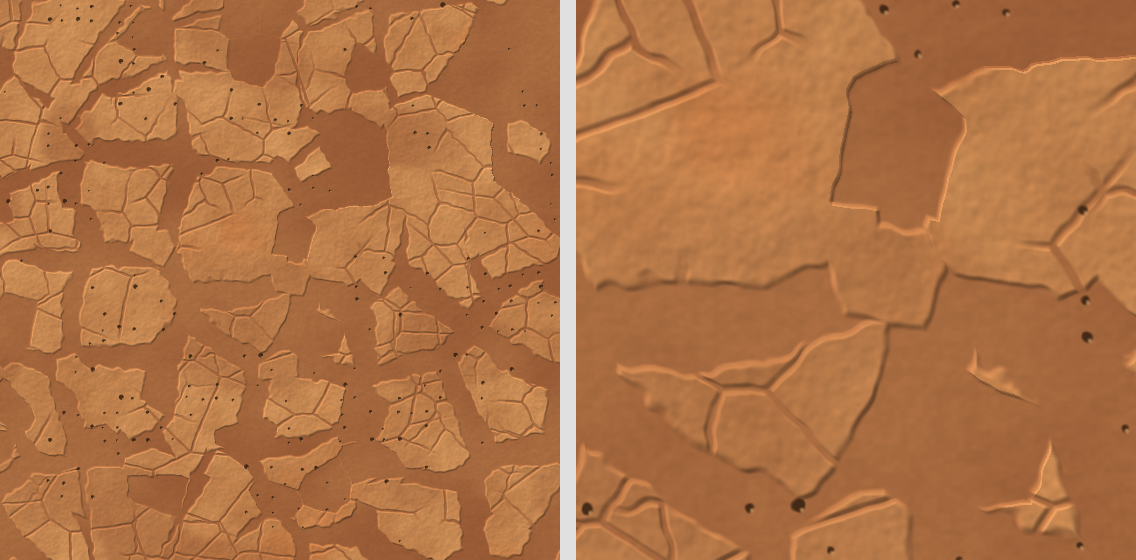
Left: the whole. Right: its middle third, enlarged.
Reproduce this texture procedurally as a Shadertoy shader.

```glsl
// Cracked ochre plates flaking off a red-brown mud ground, with scattered pits.
// Voronoi cells give the plates, fragments and cracks; noise roughens a height
// field, which is lit from the upper left by its slope along the light.

const vec3 MUD_DARK   = vec3(0.595, 0.355, 0.208);
const vec3 MUD_LIGHT  = vec3(0.660, 0.420, 0.250);
const vec3 OCHRE_DEEP = vec3(0.695, 0.450, 0.262);
const vec3 OCHRE_PALE = vec3(0.815, 0.575, 0.352);
const vec3 STAIN      = vec3(0.760, 0.455, 0.250);
const vec3 PIT_COLOR  = vec3(0.200, 0.120, 0.060);
const vec3 PIT_GLINT  = vec3(0.850, 0.640, 0.420);

const vec2  LIGHT_DIR      = vec2(-0.6, 0.8);
const float SLOPE_STEP     = 0.0015;
const float RELIEF         = 0.23;
const float PLATE_SCALE    = 6.0;
const float FRAGMENT_SCALE = 13.0;
const float PLATE_PRESENCE = 0.87;
const float FRAGMENT_LOSS  = 0.10;
const float CHIP_CHANCE    = 0.17;
const float EDGE_SOFTNESS  = 0.0022;
const float CRACK_WIDTH    = 0.0019;
const float PIT_SCALE      = 40.0;
const float PIT_CHANCE     = 0.32;

float hash(vec2 p) {
    return fract(sin(dot(p, vec2(127.1, 311.7))) * 43758.5453);
}

vec2 hash2(vec2 p) {
    return vec2(hash(p), hash(p + 57.3));
}

float noise(vec2 p) {
    vec2 i = floor(p), f = fract(p);
    f = f * f * (3.0 - 2.0 * f);
    vec2 k = vec2(0.0, 1.0);
    return mix(mix(hash(i), hash(i + k.yx), f.x),
               mix(hash(i + k.xy), hash(i + k.yy), f.x), f.y);
}

float fbm(vec2 p) {
    float sum = 0.0, amp = 0.533;
    for (int i = 0; i < 4; i++) {
        sum += amp * noise(p);
        p = mat2(1.6, 1.2, -1.2, 1.6) * p + 7.1;
        amp *= 0.5;
    }
    return sum;
}

// x: distance to the cell border, y: random value of the cell
vec2 voronoi(vec2 p) {
    vec2 base = floor(p), nearCell = base, nearVec = vec2(0.0);
    float best = 9.0;
    for (int k = 0; k < 9; k++) {
        vec2 cell = base + vec2(k % 3 - 1, k / 3 - 1);
        vec2 v = cell + 0.08 + 0.84 * hash2(cell) - p;
        if (dot(v, v) < best) { best = dot(v, v); nearVec = v; nearCell = cell; }
    }
    float border = 9.0;
    for (int k = 0; k < 9; k++) {
        if (k == 4) continue;
        vec2 cell = nearCell + vec2(k % 3 - 1, k / 3 - 1);
        vec2 v = cell + 0.08 + 0.84 * hash2(cell) - p;
        border = min(border, dot(0.5 * (nearVec + v), normalize(v - nearVec)));
    }
    return vec2(border, hash(nearCell + 19.7));
}

// x: height, y: plate cover, z: random tone of the plate
vec3 surface(vec2 p) {
    vec2 bend = vec2(noise(p * 9.0), noise(p * 9.0 + 31.0)) - 0.5;
    vec2 jag = vec2(noise(p * 85.0), noise(p * 85.0 + 13.0)) - 0.5;
    vec2 q = p + 0.035 * bend + 0.007 * jag;

    // Plates with gaps of uneven width, some missing
    vec2 plate = voronoi(q * PLATE_SCALE + 3.0);
    float gap = mix(-0.05, 0.19, noise(p * 4.5 + 5.0)) + 0.09 * (fbm(p * 22.0) - 0.5);
    float plateDist = (plate.x - gap) / PLATE_SCALE;
    plateDist = plate.y < PLATE_PRESENCE ? plateDist : -0.05;

    // Fragments: some fall out of plates, a few stay as chips in the mud
    vec2 fragQ = p + 0.018 * bend + 0.005 * jag;
    vec2 fragment = voronoi(fragQ * FRAGMENT_SCALE + 11.0);
    float fragDist = fragment.x / FRAGMENT_SCALE;
    if (fragment.y < FRAGMENT_LOSS) plateDist = min(plateDist, -fragDist);
    if (fragment.y > 1.0 - CHIP_CHANCE) plateDist = max(plateDist, fragDist - 0.009);
    float cover = smoothstep(-EDGE_SOFTNESS, EDGE_SOFTNESS, plateDist);

    // Thin cracks: fragment borders and longer slanted lines, fading in places
    vec2 slant = mat2(6.0, 3.5, -5.5, 8.0) * (p + 0.012 * bend + 0.002 * jag);
    float lineDist = voronoi(slant + 23.0).x / 8.0;
    float shortCrack = 1.0 - smoothstep(0.5, 1.8, fragDist / CRACK_WIDTH);
    float longCrack = 1.0 - smoothstep(0.5, 1.8, lineDist / CRACK_WIDTH);
    shortCrack *= smoothstep(0.38, 0.55, noise(p * 7.0 + 41.0));
    longCrack *= smoothstep(0.32, 0.5, noise(p * 6.0 + 63.0));
    cover *= 1.0 - 0.8 * max(shortCrack, longCrack);

    // Raised rim, coarse crust on plates, fine wrinkles in mud
    float rim = 0.3 * exp(-abs(plateDist - 0.003) / 0.003);
    float crust = 1.15 * fbm(p * 65.0) + 0.3 * noise(p * 210.0);
    float wrinkles = 0.42 * fbm(p * vec2(85.0, 110.0) + 9.0);
    float height = cover * (0.85 + rim) + mix(wrinkles, crust, cover);
    return vec3(height, cover, plate.y);
}

// x: dark hollow, y: lit lower-right lip
vec2 pits(vec2 p) {
    vec2 g = p * PIT_SCALE, cell = floor(g);
    vec2 rnd = hash2(cell + 71.0);
    float cluster = smoothstep(0.48, 0.8, noise(cell * 0.23 + 4.0));
    float present = step(hash(cell + 5.5), PIT_CHANCE * cluster);
    vec2 v = g - cell - mix(vec2(0.32), vec2(0.68), rnd);
    float radius = mix(0.08, 0.2, rnd.x * rnd.y) + 0.05 * (noise(g * 7.0) - 0.5);
    float hollow = 1.0 - smoothstep(radius - 0.05, radius + 0.04, length(v));
    float lip = 1.0 - smoothstep(0.0, 0.09, length(v + LIGHT_DIR * radius * 0.8));
    return present * vec2(hollow, lip);
}

void mainImage(out vec4 fragColor, in vec2 fragCoord) {
    vec2 p = fragCoord / iResolution.y;
    vec3 ground = surface(p);
    vec2 offset = LIGHT_DIR * SLOPE_STEP;
    float slope = surface(p - offset).x - surface(p + offset).x;

    // Base tones
    float dust = smoothstep(0.28, 0.78, fbm(p * 6.0 + 15.0));
    float grain = noise(p * 240.0) - 0.5;
    vec3 mud = mix(MUD_DARK, MUD_LIGHT, dust);
    float tone = 0.5 + 1.1 * (fbm(p * 16.0 + 2.0) - 0.5) + 0.35 * (ground.z - 0.45);
    vec3 ochre = mix(OCHRE_DEEP, OCHRE_PALE, clamp(tone, 0.0, 1.0));
    ochre = mix(ochre, STAIN, 0.6 * smoothstep(0.58, 0.78, fbm(p * 5.0 + 37.0)));

    // Some plates sink into the mud
    float sunk = 0.45 * smoothstep(0.62, 0.8, noise(p * 8.0 + 81.0));
    vec3 color = mix(mud, ochre, ground.y * (1.0 - sunk));

    // Relief and pits
    color *= 1.0 + clamp(RELIEF * slope, -0.38, 0.2) + 0.04 * grain;
    vec2 pit = pits(p);
    color = mix(color, PIT_COLOR, 0.85 * pit.x);
    color = mix(color, PIT_GLINT, 0.7 * pit.y);
    fragColor = vec4(color, 1.0);
}
```
